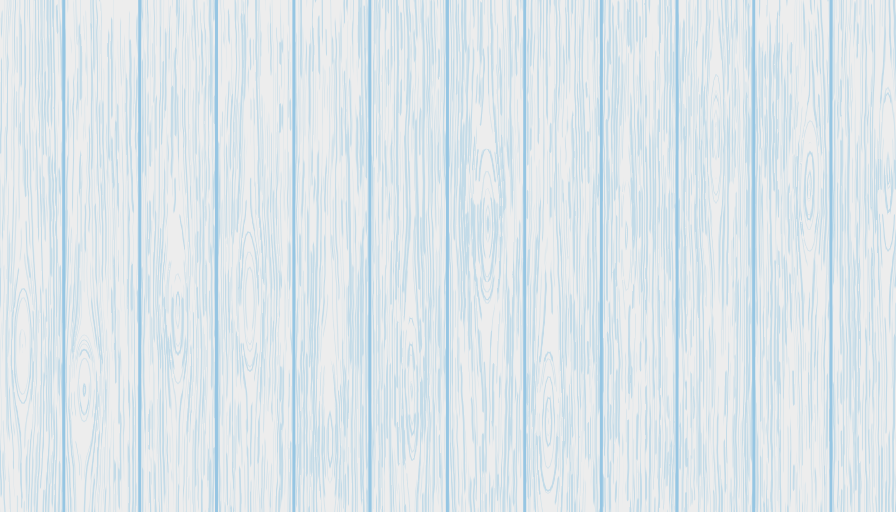
This texture is drawn by a WebGL 2 fragment shader. Its source:

```glsl
#version 300 es
precision highp float;
// White painted vertical planks with blue seams, faint broken grain strokes and long knots.

uniform vec2 u_resolution;
out vec4 fragColor;

// Lengths are fractions of the canvas width.
const float PLANK_WIDTH = 0.0857;
const float FIRST_SEAM = 0.0707;
const float SEAM_HALF_WIDTH = 0.00165;
const float SEAM_JITTER = 0.0018;

const vec3 PAINT = vec3(0.93, 0.931, 0.931);
const vec3 GRAIN = vec3(0.765, 0.86, 0.91);
const vec3 SEAM = vec3(0.59, 0.775, 0.89);

float hash(vec2 p) {
    vec3 q = fract(p.xyx * 0.1031);
    q += dot(q, q.yzx + 33.33);
    return fract((q.x + q.y) * q.z);
}

float noise(vec2 p) {
    vec2 i = floor(p), f = fract(p);
    f = f * f * (3.0 - 2.0 * f);
    vec2 e = vec2(0.0, 1.0);
    return mix(mix(hash(i), hash(i + e.yx), f.x),
               mix(hash(i + e), hash(i + e.yy), f.x), f.y);
}

// Share of a pixel covered by a line, exact even for lines thinner than a pixel.
float lineCoverage(float dist, float halfWidth, float pixel) {
    float right = min(halfWidth, dist + 0.5 * pixel);
    float left = max(-halfWidth, dist - 0.5 * pixel);
    return max(right - left, 0.0) / pixel;
}

// Bends the cross-grain coordinate around an oval knot, with rings inside it.
float knotFlow(vec2 p, vec2 center, vec2 radius) {
    vec2 q = (p - center) / radius;
    float r = max(length(q), 0.001);
    float around = q.x * (1.0 - 1.0 / (r * r));
    return radius.x * (r < 1.0 ? r - 1.0 : around);
}

// One broken, tapering stroke per cell of the cross-grain coordinate.
float grainStrokes(float across, float along, float seed, float count,
                   float halfWidth, float density, float pixel) {
    float c = across * count;
    float slope = max(length(vec2(dFdx(c), dFdy(c))) / pixel, 1.0);
    vec2 cell = vec2(floor(c) + 200.0, seed);
    float center = 0.5 + 0.5 * (hash(cell) - 0.5);
    float dist = abs(fract(c) - center) / slope;
    float lengthScale = mix(9.0, 34.0, hash(cell + 17.0));
    float ink = noise(vec2(along * lengthScale + 50.0 * hash(cell + 5.0),
                           cell.x * 3.0 + seed * 7.0));
    float taper = smoothstep(0.0, 0.1, ink + density - 1.0);
    float weight = mix(0.4, 1.5, hash(cell + 31.0));
    return lineCoverage(dist, halfWidth * weight * taper, pixel);
}

// How much of a plank keeps its strokes: patchy, with some bare ends.
float grainDensity(vec2 p, float across, float plank, float height) {
    float patches = 0.52 + 0.16 * noise(vec2(across * 3.0 + plank * 9.0, p.y * 6.0));
    float ragged = 0.07 * noise(vec2(across * 22.0, plank * 5.0));
    float bareTop = step(0.7, hash(vec2(plank, 3.0))) * 0.06;
    float bareFoot = step(0.7, hash(vec2(plank, 8.0))) * 0.05;
    float top = smoothstep(-0.05, 0.05, height - p.y - bareTop + ragged);
    float foot = smoothstep(-0.05, 0.05, p.y - bareFoot + ragged);
    return patches - 0.35 * (1.0 - top * foot);
}

float seamLine(float x, float pixel) {
    float index = round((x - FIRST_SEAM) / PLANK_WIDTH);
    float jitter = SEAM_JITTER * (hash(vec2(index + 40.0, 12.0)) - 0.5);
    float center = FIRST_SEAM + index * PLANK_WIDTH + jitter;
    return lineCoverage(abs(x - center), SEAM_HALF_WIDTH, pixel);
}

void main() {
    float pixel = 1.0 / u_resolution.x;
    vec2 p = gl_FragCoord.xy * pixel;
    float height = u_resolution.y * pixel;

    // Plank cell, measured across in plank widths
    float s = (p.x - FIRST_SEAM) / PLANK_WIDTH;
    float plank = floor(s) + 20.0;
    float across = fract(s);

    // Long knot and gentle waviness
    vec2 knot = vec2(mix(0.25, 0.75, hash(vec2(plank, 21.0))),
                     height * mix(0.1, 0.9, hash(vec2(plank, 44.0))));
    vec2 radius = vec2(mix(0.06, 0.16, hash(vec2(plank, 61.0))),
                       mix(0.06, 0.13, hash(vec2(plank, 73.0))));
    float wave = noise(vec2(across * 4.0 + plank * 11.0, p.y * 12.0)) - 0.5;
    float ripple = noise(vec2(across * 9.0 + plank * 5.0, p.y * 60.0)) - 0.5;
    vec2 bent = vec2(across + 0.035 * wave + 0.012 * ripple, p.y);
    float flow = knotFlow(bent, knot, radius);

    // Bold and fine grain
    float density = grainDensity(p, across, plank, height);
    float bold = grainStrokes(flow, p.y, plank, 26.0, 0.0007, density, pixel);
    float fine = grainStrokes(flow, p.y, plank + 60.0, 37.0, 0.0005, density, pixel);

    vec3 color = mix(PAINT, GRAIN, clamp(bold + 0.6 * fine, 0.0, 1.0));
    color = mix(color, SEAM, seamLine(p.x, pixel));
    fragColor = vec4(color, 1.0);
}
```
